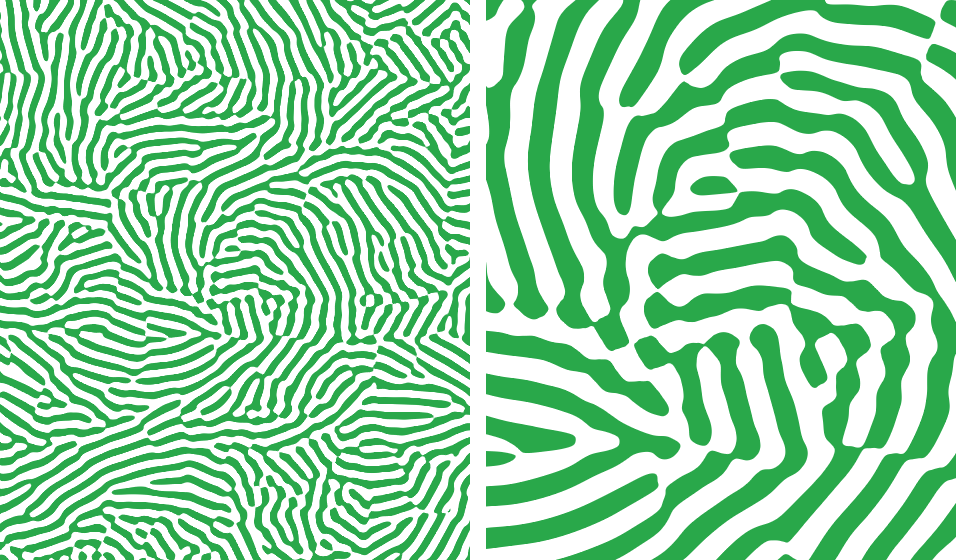
Left: the whole. Right: its middle third, enlarged.
Give the GLSL for this pattern, as a Shadertoy shader.

```glsl
const vec3  PAPER = vec3(1.0);
const vec3  INK = vec3(0.16, 0.66, 0.29);
const float STRIPES = 39.0;        // stripe periods per canvas height
const float CELL = 2.6;            // wave patch spacing, in periods
const float PATCH_RADIUS = 1.1;    // reach of a patch, in cells
const float JITTER = 0.7;          // scatter of patch centres
const float TURN_SCALE = 0.3;      // how fast the direction drifts per cell
const float TURN_JITTER = 0.7;     // extra random turn per patch, in radians
const float SOFTNESS = 0.1;        // low values saturate the waves harder
const float INHIBIT = 1.3;         // weight of the half-period ring
const float EXCITE = 0.3;          // weight of the full-period ring
const float INK_LEVEL = 0.12;      // higher gives thinner lines
const int   RING_STEPS = 8;
const int   SPAN = 4;
const float TAU = 6.28319;

vec4 waves[SPAN * SPAN];           // patch centre, wave vector
float phases[SPAN * SPAN];

float hash(vec2 p) {
    return fract(sin(dot(p, vec2(127.1, 311.7))) * 43758.5453);
}

float valueNoise(vec2 p) {
    vec2 i = floor(p), f = fract(p);
    f = f * f * (3.0 - 2.0 * f);
    return mix(mix(hash(i), hash(i + vec2(1, 0)), f.x),
               mix(hash(i + vec2(0, 1)), hash(i + vec2(1, 1)), f.x), f.y);
}

// Collect every wave patch that can reach the samples around p
void gatherWaves(vec2 p) {
    vec2 first = floor(p - 0.5) - 1.0;
    for (int n = 0; n < SPAN * SPAN; n++) {
        vec2 cell = first + vec2(n % SPAN, n / SPAN);
        vec2 scatter = vec2(hash(cell + 17.3), hash(cell + 41.9)) - 0.5;
        float angle = TAU * valueNoise(cell * TURN_SCALE + 5.7)
                    + TURN_JITTER * (hash(cell + 73.1) - 0.5);
        waves[n] = vec4(cell + 0.5 + JITTER * scatter,
                        TAU * CELL * vec2(cos(angle), sin(angle)));
        phases[n] = TAU * hash(cell + 97.7);
    }
}

// Saturated sum of the oriented wave patches
float stripeField(vec2 p) {
    float sum = 0.0;
    for (int n = 0; n < SPAN * SPAN; n++) {
        vec2 offset = p - waves[n].xy;
        float window = 1.0 - dot(offset, offset) / (PATCH_RADIUS * PATCH_RADIUS);
        if (window > 0.0)
            sum += window * window * cos(dot(waves[n].zw, offset) + phases[n]);
    }
    return sum / sqrt(sum * sum + SOFTNESS);
}

// One activator-inhibitor step evens out the line widths
float labyrinth(vec2 p) {
    gatherWaves(p);
    float period = 1.0 / CELL;
    float nearSum = 0.0, farSum = 0.0;
    for (int k = 0; k < RING_STEPS; k++) {
        float a = TAU * float(k) / float(RING_STEPS);
        float b = a + 0.5 * TAU / float(RING_STEPS);
        nearSum += stripeField(p + 0.5 * period * vec2(cos(a), sin(a)));
        farSum += stripeField(p + period * vec2(cos(b), sin(b)));
    }
    return stripeField(p) + (EXCITE * farSum - INHIBIT * nearSum) / float(RING_STEPS);
}

void mainImage(out vec4 fragColor, in vec2 fragCoord) {
    vec2 p = fragCoord / iResolution.y * STRIPES / CELL;
    float field = labyrinth(p);

    // Edge one pixel wide, from the slope of the field
    float slope = max(length(vec2(dFdx(field), dFdy(field))), 1e-4);
    float ink = clamp(0.5 + (field - INK_LEVEL) / slope, 0.0, 1.0);
    fragColor = vec4(mix(PAPER, INK, ink), 1.0);
}
```
